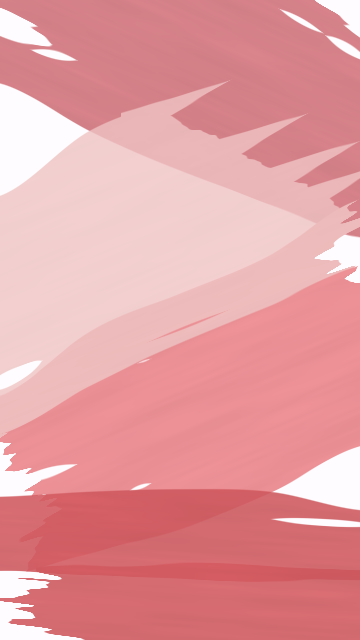
Write a Shadertoy shader that draws this background.

```glsl
// Overlapping dry-brush paint strokes in rose, blush, coral and red on white.
// Each stroke is a mask between spline edges, with ends torn by stretched
// noise and lens-shaped dry gaps, then glazed over the layers below.

const vec3 PAPER = vec3(0.995, 0.99, 0.995);
const vec3 ROSE  = vec3(0.835, 0.505, 0.535);
const vec3 BLUSH = vec3(0.938, 0.765, 0.765);
const vec3 BAND  = vec3(0.932, 0.735, 0.735);
const vec3 CORAL = vec3(0.920, 0.563, 0.583);
const vec3 RED   = vec3(0.812, 0.345, 0.368);
const float BLUSH_ALPHA = 0.80;
const float RED_ALPHA = 0.88;
const float GRAIN = 0.05;          // tone change along the bristles
const float CANVAS_HEIGHT = 16.0 / 9.0;

// Edge heights at five even steps across; y grows downward, width is 1.
const float ROSE_LOW[5]   = float[5](0.231, 0.366, 0.475, 0.567, 0.660);
const float BLUSH_TOP[5]  = float[5](0.544, 0.363, 0.272, 0.200, 0.140);
const float BAND_TOP[5]   = float[5](1.100, 0.921, 0.815, 0.708, 0.556);
const float CORAL_TOP[5]  = float[5](1.208, 1.072, 0.956, 0.850, 0.736);
const float CORAL_LOW[5]  = float[5](1.600, 1.537, 1.472, 1.370, 1.238);
const float RED_TOP[5]    = float[5](1.380, 1.366, 1.359, 1.366, 1.417);

float hash(vec2 p) {
    p = fract(p * vec2(0.1031, 0.1137));
    p += dot(p, p.yx + 33.33);
    return fract((p.x + p.y) * p.x * 7.13);
}

float noise(vec2 p) {
    vec2 i = floor(p), f = fract(p);
    f = f * f * (3.0 - 2.0 * f);
    return mix(mix(hash(i), hash(i + vec2(1, 0)), f.x),
               mix(hash(i + vec2(0, 1)), hash(i + vec2(1, 1)), f.x), f.y);
}

// Coordinates along and across a stroke of the given slope.
vec2 strokeSpace(vec2 p, float slope) {
    vec2 d = normalize(vec2(1.0, slope));
    return vec2(dot(p, d), dot(p, vec2(-d.y, d.x)));
}

// Bristle noise centred on zero, stretched along the stroke.
float bristles(vec2 p, float slope) {
    vec2 q = strokeSpace(p, slope) + 7.0;
    return 0.6 * noise(q * vec2(3.0, 32.0)) + 0.4 * noise(q * vec2(7.0, 95.0)) - 0.5;
}

// Catmull-Rom spline through five edge heights.
float curve(float x, float h[5]) {
    float s = clamp(x, 0.0, 0.9999) * 4.0, t = fract(s);
    int i = int(s);
    float a = h[max(i - 1, 0)], b = h[i], c = h[i + 1], d = h[min(i + 2, 4)];
    return b + 0.5 * t * (c - a + t * (2.0 * a - 5.0 * b + 4.0 * c - d
                             + t * (3.0 * (b - c) + d - a)));
}

float cover(float d) {
    float px = 0.9 / iResolution.x;
    return smoothstep(-px, px, d);
}

// Lens-shaped dry gap with a frayed outline.
float gap(vec2 p, vec2 centre, float slope, float len, float width) {
    vec2 q = strokeSpace(p - centre, slope);
    float fray = width * 1.2 * bristles(p, slope);
    return cover(width * (1.0 - q.x * q.x / (len * len)) - abs(q.y) + fray);
}

void mainImage(out vec4 fragColor, in vec2 fragCoord) {
    vec2 p = fragCoord / iResolution.xy;
    p = vec2(p.x, (1.0 - p.y) * CANVAS_HEIGHT);
    float fall = bristles(p, 0.45), rise = bristles(p, -0.42), flat_ = bristles(p, 0.06);
    vec3 col = PAPER;

    // Rose stroke falling from the top left
    float m = cover(curve(p.x, ROSE_LOW) - p.y + 0.008 * fall);
    m *= cover(p.y - (p.x - 0.868) * 0.79 + 0.07 * fall);
    m *= 1.0 - gap(p, vec2(0.0, 0.07), 0.37, 0.15, 0.036);
    m *= 1.0 - gap(p, vec2(0.15, 0.153), 0.23, 0.065, 0.012);
    m *= 1.0 - gap(p, vec2(0.84, 0.06), 0.55, 0.06, 0.006);
    m *= 1.0 - gap(p, vec2(0.965, 0.135), 0.6, 0.07, 0.011);
    col = mix(col, ROSE * (1.0 + GRAIN * fall), m);

    // Blush stroke: smooth body, then tapering fingers on the right
    float bandTop = curve(p.x, BAND_TOP) + 0.008 * rise;
    float bodyTop = max(curve(p.x, BLUSH_TOP), 0.324 + (p.x - 0.475) * 0.52);
    m = cover(p.y - bodyTop + 0.035 * rise * smoothstep(0.35, 0.6, p.x));
    for (int i = 0; i < 4; i++) {
        float k = float(i);
        vec2 tip = vec2(0.637 + 0.25 * k - 0.035 * k * k, 0.224 + 0.1 * k - 0.0075 * k * k);
        float back = tip.x - p.x, drop = p.y - tip.y + 0.012 * rise;
        m = max(m, cover(min(drop - 0.3 * back, 0.61 * back - drop)) * step(back, 0.3));
    }
    m *= cover(bandTop + 0.02 - p.y);
    m *= 1.0 - gap(p, vec2(0.03, 1.05), -0.55, 0.09, 0.02);
    col = mix(col, BLUSH * (1.0 + 0.4 * GRAIN * rise), m * BLUSH_ALPHA);

    // Deeper blush band with a torn right end
    float coralTop = curve(p.x, CORAL_TOP) + 0.01 * rise;
    m = cover(p.y - bandTop) * cover(coralTop + 0.02 - p.y);
    m *= cover(1.05 - 0.12 * smoothstep(0.6, 0.68, p.y) + 0.22 * rise - p.x);
    col = mix(col, BAND * (1.0 + 0.4 * GRAIN * rise), m);
    col = mix(col, CORAL, gap(p, vec2(0.52, 0.907), -0.4, 0.1, 0.0025));

    // Coral stroke rising to the right, frayed at the left
    m = cover(p.y - coralTop) * cover(curve(p.x, CORAL_LOW) - p.y + 0.01 * rise);
    m *= cover(p.x + 0.02 - 0.13 * smoothstep(1.19, 1.36, p.y) + 0.22 * rise);
    m *= cover(0.95 + (p.y - 0.736) + 0.2 * rise - p.x);
    m *= 1.0 - gap(p, vec2(0.13, 1.315), -0.3, 0.09, 0.012);
    m *= 1.0 - gap(p, vec2(0.39, 1.353), -0.35, 0.03, 0.005);
    col = mix(col, CORAL * (1.0 + GRAIN * rise), m);
    col = mix(col, PAPER, 0.7 * gap(p, vec2(0.4, 1.003), -0.35, 0.02, 0.003));

    // Two red glazes along the bottom
    vec3 red = RED * (1.0 + 1.5 * GRAIN * flat_);
    m = cover(p.y - curve(p.x, RED_TOP)) * cover(1.59 + 0.03 * p.x + 0.03 * flat_ - p.y);
    m *= 1.0 - gap(p, vec2(0.92, 1.452), 0.06, 0.17, 0.013);
    col = mix(col, red, m * RED_ALPHA);
    m = cover(p.y - 1.575 + 0.04 * flat_) * cover(1.72 + 0.35 * p.x + 0.06 * flat_ - p.y);
    m *= cover(p.x - 0.07 + 0.35 * flat_);
    col = mix(col, red, m * RED_ALPHA);

    fragColor = vec4(col, 1.0);
}
```
